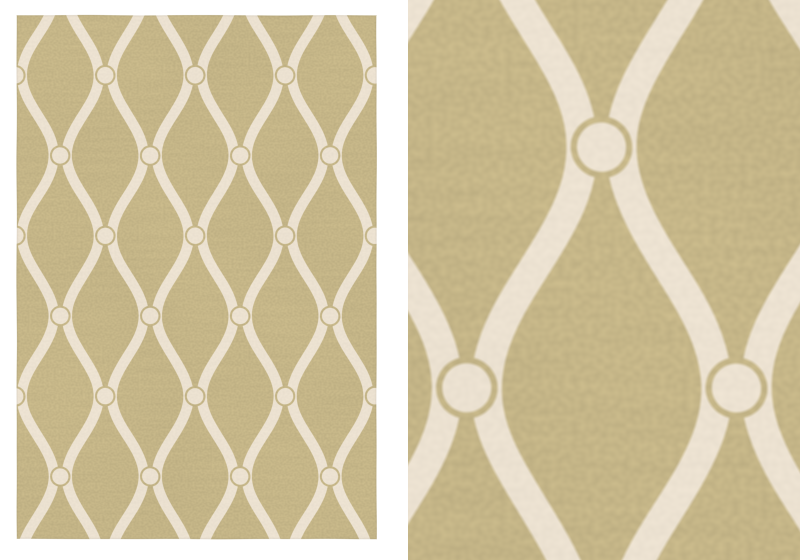
Left, the full canvas; right, a detail of the centre.
A WebGL 2 fragment shader for this pattern:

```glsl
#version 300 es
precision highp float;

uniform vec2 u_resolution;
out vec4 fragColor;

const float PI = 3.14159265;

vec2 gradient(vec2 cell) {
  vec3 h = fract(vec3(cell.xyx) * vec3(0.1031, 0.1030, 0.0973));
  h += dot(h, h.yzx + 33.33);
  float angle = 2.0 * PI * fract((h.x + h.y) * h.z);
  return vec2(cos(angle), sin(angle));
}

float gradientNoise(vec2 p) {
  vec2 i = floor(p), f = p - i;
  vec2 u = f * f * f * (f * (f * 6.0 - 15.0) + 10.0);
  vec2 e = vec2(1.0, 0.0);
  float a = dot(gradient(i), f);
  float b = dot(gradient(i + e.xy), f - e.xy);
  float c = dot(gradient(i + e.yx), f - e.yx);
  float d = dot(gradient(i + e.xx), f - e.xx);
  return mix(mix(a, b, u.x), mix(c, d, u.x), u.y);
}

// Coverage of a shape from its signed distance
float cover(float dist, float soft) {
  return 1.0 - smoothstep(-soft, soft, dist);
}

void main() {
  vec2 p = gl_FragCoord.xy / u_resolution.y;
  float pixel = 1.0 / u_resolution.y;
  float soft = max(0.0013, 0.75 * pixel);

  const vec3 TAN = vec3(0.77, 0.71, 0.53);
  const vec3 CREAM = vec3(0.925, 0.885, 0.82);

  // Lattice: column pitch and row spacing, with a slight hand-made drift
  const float PITCH = 0.1606;
  const float ROW = 0.1433;
  vec2 q = p - vec2(0.188, 0.579);
  q += 0.0008 * vec2(gradientNoise(p * 14.0), gradientNoise(p * 14.0 + 50.0));

  // Wavy strand, mirrored about every column
  float fromColumn = abs(q.x - PITCH * round(q.x / PITCH));
  float phase = PI * q.y / ROW;
  float strandX = 0.25 * PITCH - 0.0285 * cos(phase);
  float slope = 0.0285 * PI / ROW * sin(phase);
  float strand = abs(fromColumn - strandX) / sqrt(1.0 + slope * slope) - 0.0092;

  // Ringed discs, staggered by half a pitch on alternate rows
  float row = round(q.y / ROW);
  float x = q.x - 0.5 * PITCH * mod(row, 2.0);
  float radius = length(vec2(x - PITCH * round(x / PITCH), q.y - ROW * row));

  float cream = cover(strand, soft);
  cream *= 1.0 - cover(radius - 0.0183, soft);
  cream = max(cream, cover(radius - 0.0146, soft));
  vec3 color = mix(TAN, CREAM, cream);

  // Woven grain, crosswise streaks and broad shading
  float grain = gradientNoise(p * vec2(230.0, 260.0));
  float streak = gradientNoise(p * vec2(9.0, 150.0) + 20.0);
  float shade = gradientNoise(p * 5.0 + 80.0);
  color *= 1.0 + mix(1.0, 0.4, cream) * (0.05 * grain + 0.02 * streak + 0.018 * shade);

  // Rug outline on a white ground
  vec2 halfSize = vec2(0.3213, 0.4676);
  vec2 edge = abs(p - vec2(0.3511, 0.5052)) - halfSize;
  float outline = max(edge.x, edge.y) + 0.0012 * gradientNoise(p * 9.0 + 7.0);
  color *= 1.0 - 0.05 * smoothstep(-0.004, 0.0, outline);
  color = mix(vec3(1.0), color, cover(outline, 0.75 * pixel));

  fragColor = vec4(color, 1.0);
}
```
